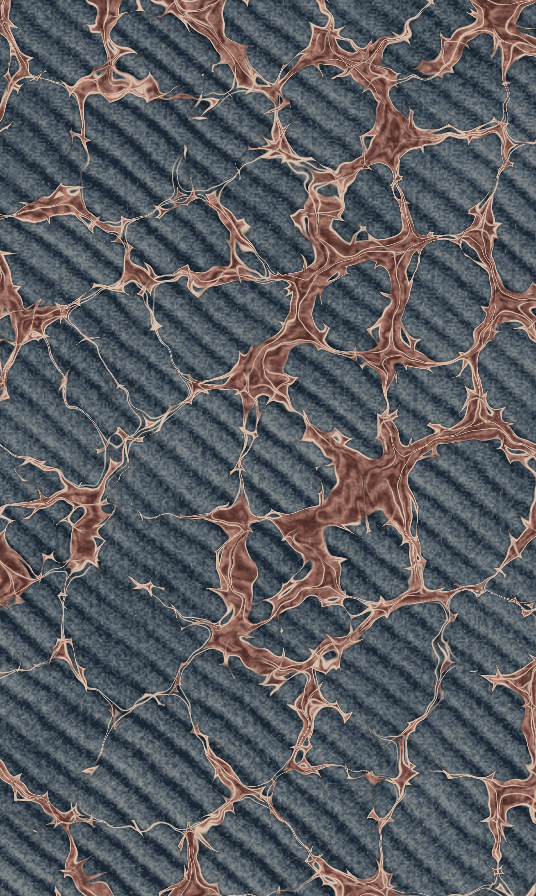
Give the GLSL for this texture, as a WebGL 1 fragment shader.

```glsl
precision highp float;
// Marbled paper: slate blue diagonal ripples under a net of brown, cream-edged veins.
uniform vec2 u_resolution;

#define CELLS 5.2           // large vein cells per canvas width
#define SMALL_CELLS 14.0    // small cells inside the vein clusters
#define RIPPLE_PERIOD 0.049
#define RIPPLE_DEPTH 0.36
#define GRAIN 0.85
#define WARP 0.12
#define VEIN_MIN -0.007     // below zero the vein thins to a hairline
#define VEIN_SWELL 0.025
#define RIM 0.0014

const vec2 RIPPLE_NORMAL = vec2(0.64, 0.77);
const vec3 SLATE_DARK = vec3(0.10, 0.15, 0.20);
const vec3 SLATE_MID = vec3(0.29, 0.34, 0.38);
const vec3 SLATE_LIGHT = vec3(0.50, 0.525, 0.535);
const vec3 BROWN_DARK = vec3(0.32, 0.18, 0.165);
const vec3 BROWN_LIGHT = vec3(0.68, 0.50, 0.445);
const vec3 CREAM = vec3(0.90, 0.80, 0.72);

float hash(vec2 p) {
  return fract(sin(dot(p, vec2(127.1, 311.7))) * 43758.5453);
}

vec2 hash2(vec2 p) {
  return vec2(hash(p), hash(p + 57.3));
}

float noise(vec2 p) {
  vec2 i = floor(p), f = fract(p);
  f = f * f * (3.0 - 2.0 * f);
  return mix(mix(hash(i), hash(i + vec2(1, 0)), f.x),
             mix(hash(i + vec2(0, 1)), hash(i + vec2(1, 1)), f.x), f.y);
}

float fbm(vec2 p) {
  float sum = 0.0, amp = 0.53;
  for (int i = 0; i < 4; i++) {
    sum += amp * noise(p);
    p = mat2(1.6, 1.2, -1.2, 1.6) * p + 9.7;
    amp *= 0.5;
  }
  return sum;
}

// Distance to the cell borders, blended so that the corners fill in.
float cellBorder(vec2 p, float sharpness) {
  vec2 i = floor(p), f = fract(p), nearest = vec2(0.0), nearCell = vec2(0.0);
  float best = 9.0;
  for (int y = -1; y <= 1; y++)
    for (int x = -1; x <= 1; x++) {
      vec2 g = vec2(x, y);
      vec2 r = g + hash2(i + g) - f;
      if (dot(r, r) < best) { best = dot(r, r); nearest = r; nearCell = g; }
    }
  float sum = 0.0001;
  for (int y = -2; y <= 2; y++)
    for (int x = -2; x <= 2; x++) {
      vec2 g = nearCell + vec2(x, y);
      vec2 r = g + hash2(i + g) - f;
      vec2 side = r - nearest;
      if (dot(side, side) > 0.0001)
        sum += exp(-sharpness * dot(0.5 * (r + nearest), normalize(side)));
    }
  return -log(sum) / sharpness;
}

// Rippled, grainy ground
vec3 slate(vec2 p) {
  float wander = fbm(p * 3.0 + 31.0) * 0.9 + noise(p * 14.0) * 0.15;
  float phase = 6.2832 * (dot(p, RIPPLE_NORMAL) / RIPPLE_PERIOD + wander);
  float ripple = 0.8 * sin(phase) + 0.35 * sin(2.0 * phase + 0.6);
  float strength = mix(0.55, 1.3, noise(p * 4.0 + 71.0));
  float grain = 0.7 * noise(p * 300.0) + 0.3 * noise(p * 140.0 + 5.0) - 0.5;
  float tone = 0.48 + RIPPLE_DEPTH * strength * ripple + GRAIN * grain
             + 0.4 * (fbm(p * 5.0 + 11.0) - 0.5);
  tone = clamp(tone, 0.0, 1.0);
  vec3 col = mix(SLATE_DARK, SLATE_MID, min(tone * 2.0, 1.0));
  col = mix(col, SLATE_LIGHT, max(tone * 2.0 - 1.0, 0.0));
  float speck = smoothstep(0.86, 0.97, noise(p * 210.0 + 40.0));
  return mix(col, CREAM, 0.3 * speck);
}

void main() {
  vec2 p = gl_FragCoord.xy / u_resolution.x;
  float px = 1.0 / u_resolution.x;

  // Vein net: broad branches plus a fine mesh that clings to them
  vec2 q = p + WARP * (vec2(fbm(p * 6.0), fbm(p * 6.0 + 17.0)) - 0.5);
  q += 0.009 * (vec2(noise(p * 38.0), noise(p * 38.0 + 23.0)) - 0.5);
  float swell = 0.5 * noise(p * 4.2 + 3.0) + 0.5 * noise(p * 12.0 + 8.0);
  swell = smoothstep(0.3, 0.75, swell);
  float branch = cellBorder(q * CELLS, 13.0) / CELLS;
  float mesh = cellBorder(q * SMALL_CELLS + 19.0, 13.0) / SMALL_CELLS;
  float edge = min(branch - VEIN_MIN - VEIN_SWELL * swell,
                   mesh - 0.009 * swell + 0.3 * max(branch, 0.0));
  float body = 1.0 - smoothstep(-0.5 * px, 0.5 * px, edge);

  // Swirled brown pigment, paler toward the rims
  float swirl = 0.5 + 0.5 * sin(fbm(q * 26.0) * 19.0 + edge * 350.0);
  float pigment = 0.65 * swirl + 0.5 * noise(p * 85.0)
                + 0.3 * smoothstep(-0.010, 0.0, edge) - 0.13;
  vec3 brown = mix(BROWN_DARK, BROWN_LIGHT, clamp(pigment, 0.0, 1.0));
  brown *= 0.85 + 0.3 * noise(p * 280.0);

  // Cream rims, inner threads and hairlines
  float thick = RIM * mix(0.1, 1.5, noise(p * 24.0 + 2.0));
  float rim = 1.0 - smoothstep(thick * 0.4, thick + 0.5 * px, abs(edge));
  rim *= smoothstep(0.1, 0.5, noise(p * 31.0 + 64.0));
  float thread = 1.0 - smoothstep(0.0, thick + 0.5 * px, abs(mesh));
  thread *= 0.8 * body * smoothstep(0.35, 0.65, noise(p * 17.0));
  float hair = 1.0 - smoothstep(0.0, thick * 0.6 + 0.6 * px, abs(branch));
  hair *= 0.9 * smoothstep(0.15, 0.45, noise(p * 9.0 + 44.0));

  vec3 col = slate(p);
  col *= 1.0 - 0.25 * (1.0 - smoothstep(0.0, 0.008, edge));
  col = mix(col, brown, body);
  col = mix(col, CREAM, clamp(max(rim * 0.9, max(thread, hair)), 0.0, 1.0));
  gl_FragColor = vec4(col, 1.0);
}
```
